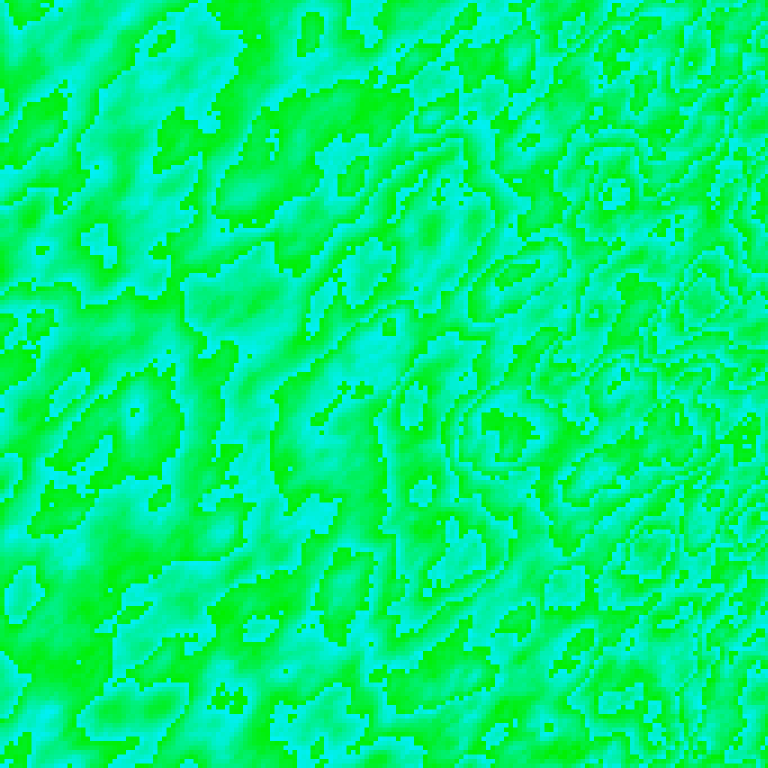
Reproduce this texture procedurally as a WebGL 2 fragment shader.

```glsl
#version 300 es
precision highp float;
// Blocky green and cyan contour bands of slanted fractal noise, denser to the right.

uniform vec2 u_resolution;
out vec4 fragColor;

float hash(vec2 p) {
    vec3 q = fract(vec3(p.xyx) * 0.1031);
    q += dot(q, q.yzx + 33.33);
    return fract((q.x + q.y) * q.z);
}

float valueNoise(vec2 p) {
    vec2 cell = floor(p);
    vec2 f = fract(p);
    f = f * f * (3.0 - 2.0 * f);
    float low = mix(hash(cell), hash(cell + vec2(1.0, 0.0)), f.x);
    float high = mix(hash(cell + vec2(0.0, 1.0)), hash(cell + vec2(1.0, 1.0)), f.x);
    return mix(low, high, f.y);
}

// Sum of octaves, centred on zero
float fractalNoise(vec2 p) {
    float sum = 0.0;
    float amplitude = 0.5;
    for (int octave = 0; octave < 5; octave++) {
        sum += amplitude * (valueNoise(p) - 0.5);
        p = mat2(0.94, 0.342, -0.342, 0.94) * p * 2.03 + vec2(17.3, 41.7);
        amplitude *= 0.5;
    }
    return sum;
}

vec3 bandColor(vec2 uv) {
    // Snap to square blocks
    float blocks = 170.6667;
    vec2 p = (floor(uv * blocks) + 0.5) / blocks;

    // Stretch the noise along a rising diagonal
    vec2 along = normalize(vec2(0.68, 0.76));
    vec2 slanted = vec2(dot(p, along) * 6.5, dot(p, vec2(-along.y, along.x)) * 11.5);
    float height = fractalNoise(slanted + vec2(23.0, 57.0));

    // Steeper relief on the right wraps more often
    float relief = 4.6 + 4.4 * smoothstep(0.3, 1.0, p.x);
    float phase = fract(height * relief + 0.35);
    return vec3(0.0, 0.94, 0.97 * phase);
}

void main() {
    // Average four samples per pixel to smooth block edges
    vec3 color = vec3(0.0);
    for (int i = 0; i < 4; i++) {
        vec2 offset = vec2(i % 2, i / 2) * 0.5 - 0.25;
        color += bandColor((gl_FragCoord.xy + offset) / u_resolution);
    }
    fragColor = vec4(color / 4.0, 1.0);
}
```
